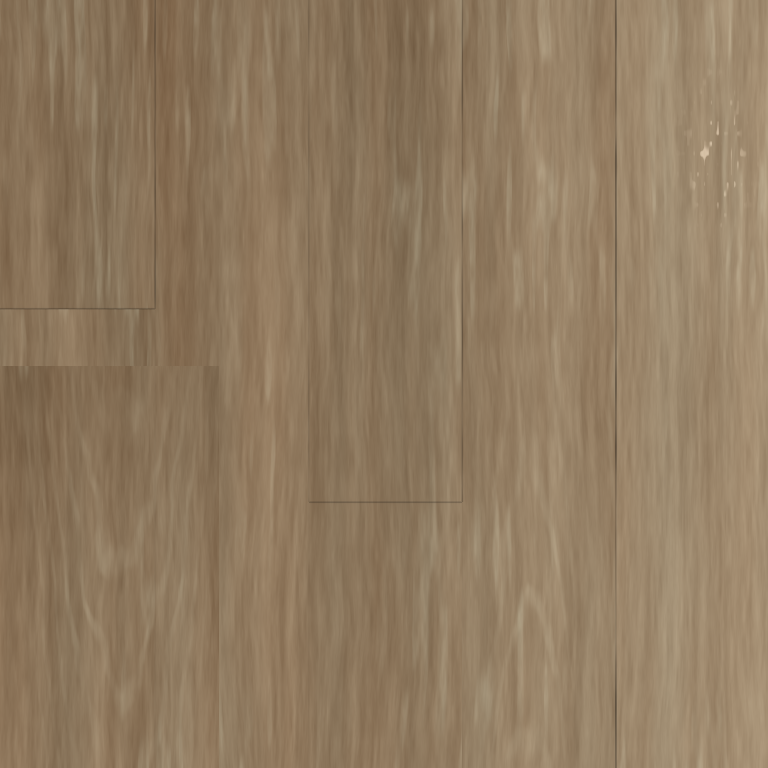
Give the GLSL for this texture, as a Shadertoy shader.

```glsl
// Brown oak floor: five upright planks with hairline seams and two butt joints.
// Stretched, warped noise gives the grain; nested parabolas give the arched
// growth rings, and a soft light brightens the right side.

float hash(vec2 p) {
    return fract(sin(dot(p, vec2(127.1, 311.7))) * 43758.5453);
}

float noise(vec2 p) {
    vec2 i = floor(p), f = fract(p);
    f = f * f * (3.0 - 2.0 * f);
    return mix(mix(hash(i), hash(i + vec2(1, 0)), f.x),
               mix(hash(i + vec2(0, 1)), hash(i + vec2(1, 1)), f.x), f.y);
}

float fbm(vec2 p) {
    float sum = 0.0, amp = 0.53;
    for (int i = 0; i < 4; i++) {
        sum += amp * noise(p);
        p = p * 2.03 + 17.3;
        amp *= 0.5;
    }
    return sum;
}

// Pale nested growth rings around an axis; the sign of bend flips the arch
float archRings(vec2 p, float bend, float halfWidth) {
    float level = 6.0 * (p.y + bend * p.x * p.x) + 0.8 * fbm(p * vec2(30, 9) + 40.0);
    float line = smoothstep(0.2, 0.03, abs(fract(level) - 0.5));
    return line * exp(-pow(p.x / halfWidth, 4.0) - pow(p.y / 0.24, 4.0));
}

// Antialiased hairline at distance d
float hairline(float d, float aa) {
    return 1.0 - smoothstep(0.0002, 0.0006 + aa, abs(d));
}

void mainImage(out vec4 fragColor, in vec2 fragCoord) {
    vec2 uv = fragCoord / iResolution.xy;
    float aa = 1.0 / iResolution.y;

    // Plank layout: joints step down on the first and third plank
    float across = (uv.x - 0.002) * 5.0;
    float plank = clamp(floor(across), 0.0, 4.0);
    bool hasJoint = plank == 0.0 || plank == 2.0;
    float joint = 0.598 - 0.126 * plank;

    // Grain runs on across the faint seams, but is cut at the lower left
    float piece = plank == 2.0 || (plank == 0.0 && uv.y < joint) ? 1.0 : plank;
    float cut = step(uv.x, 0.285) * step(uv.y, 0.523);
    piece = mix(piece, 6.0, cut);
    vec2 shift = vec2(hash(vec2(piece, 3.0)), hash(vec2(piece, 8.0))) * 30.0;

    // Grain at three scales, bent by a slow sideways warp
    vec2 g = uv;
    g.x += 0.018 * (noise(uv * vec2(8, 3) + shift) - 0.5);
    g.x += 0.004 * (noise(uv * vec2(30, 14) + shift) - 0.5);
    float broad = fbm(g * vec2(22, 1.3) + shift);
    float streak = fbm(g * vec2(95, 4) + shift);
    float fibre = fbm(g * vec2(240, 24) + shift);

    // Chalky streaks, thin and broken, thickest in patches
    float patches = smoothstep(0.25, 0.75, noise(uv * vec2(12, 4) + shift));
    float chalk = smoothstep(0.6, 0.85, noise(g * vec2(125, 9) + shift)) * patches;
    chalk *= 0.4 + 0.9 * noise(uv * vec2(260, 45));
    float rings = 0.9 * archRings(uv - vec2(0.69, 0.2), 95.0, 0.055) * step(2.5, plank)
                + archRings(uv - vec2(0.16, 0.25), -55.0, 0.11) * cut;
    rings *= 0.2 + 0.9 * noise(uv * vec2(90, 30));

    // Lighting and tone
    float tone = 0.37 + 0.4 * smoothstep(0.5, 1.0, uv.x) - 0.28 * uv.y * (1.0 - uv.x);
    tone += 0.12 * smoothstep(0.6, 0.64, uv.x) * smoothstep(0.85, 0.6, uv.x);
    tone -= 0.14 * cut * smoothstep(0.2, 0.52, uv.y) * smoothstep(0.29, 0.2, uv.x);
    tone += 0.6 * (broad - 0.5) + 0.5 * (streak - 0.5) + 0.5 * (fibre - 0.5);
    tone += 0.32 * chalk + 0.32 * rings;
    vec3 col = mix(vec3(0.49, 0.40, 0.30), vec3(0.67, 0.59, 0.48), tone);

    // Drift between reddish and grey-green wood
    float warmth = fbm(g * vec2(18, 1.2) + shift + 9.0) - 0.5 - 0.3 * chalk - 0.2 * rings;
    col += warmth * vec3(0.025, -0.012, -0.025);

    // Small glossy flecks on the bright side
    float fleck = smoothstep(0.74, 0.95, noise(uv * vec2(230, 75)));
    vec2 glint = (uv - vec2(0.935, 0.8)) / vec2(0.03, 0.07);
    col += 0.3 * fleck * exp(-dot(glint, glint));

    // Seams: full on the last, fading out below the joints on the others
    float seam = floor(across + 0.5);
    float seamEnd = seam < 1.5 ? 0.598 : 0.346;
    float strength = seam > 3.5 ? 0.36 : mix(0.03, seam == 2.0 ? 0.12 : 0.24, step(seamEnd, uv.y));
    strength *= step(0.5, seam) * step(seam, 4.5) * (0.4 + noise(uv * vec2(5, 24)));
    float groove = strength * hairline((across - seam) / 5.0, aa);
    if (hasJoint) groove = max(groove, 0.24 * hairline(uv.y - joint, aa));
    col *= 1.0 - 0.8 * groove;

    fragColor = vec4(col, 1.0);
}
```
